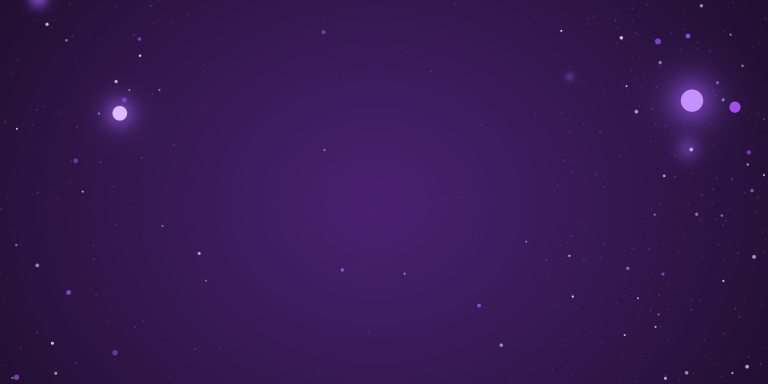
A WebGL 1 fragment shader for this background:

```glsl
precision highp float;

uniform vec2 u_resolution;

#define CORE_COLOR vec3(0.285, 0.127, 0.437)
#define EDGE_COLOR vec3(0.125, 0.057, 0.190)
#define DUST_COLOR vec3(0.46, 0.27, 0.66)
#define STAR_COLOR vec3(0.88, 0.78, 1.00)
#define BEAD_COLOR vec3(0.62, 0.31, 0.93)
#define GLOW_COLOR vec3(0.56, 0.32, 0.86)
#define CORE_CENTER vec2(0.49, 0.47)
#define DUST_CELL 0.042
#define STAR_CELL 0.080
#define BEAD_CELL 0.135

vec3 hash3(vec2 cell) {
  vec3 q = fract(cell.xyx * vec3(0.1031, 0.1030, 0.0973));
  q += dot(q, q.yxz + 33.33);
  return fract((q.xxy + q.yzz) * q.zyx);
}

// Antialiased disc coverage
float disc(vec2 p, vec2 center, float radius) {
  float pixel = 1.0 / u_resolution.y;
  return 1.0 - smoothstep(radius - 0.7 * pixel, radius + 0.7 * pixel, length(p - center));
}

float halo(vec2 p, vec2 center, float spread) {
  vec2 d = (p - center) / spread;
  return exp(-dot(d, d));
}

// Stars crowd the right side, thin out on the left and leave the middle calm
float crowding(float x) {
  float left = 1.0 - smoothstep(0.10, 0.32, x);
  float right = smoothstep(0.66, 0.84, x);
  return 0.09 + 0.50 * left + 0.85 * right;
}

// One jittered dot per occupied cell; each dot stays inside its cell
float scatter(vec2 p, float cellSize, float minRadius, float maxRadius, float density, float seed) {
  vec2 cell = floor(p / cellSize);
  vec3 place = hash3(cell + seed);
  vec3 look = hash3(cell + seed + 71.0);
  float margin = 2.0 * maxRadius / cellSize;
  vec2 center = (cell + mix(vec2(margin), vec2(1.0 - margin), place.xy)) * cellSize;
  float aspect = u_resolution.x / u_resolution.y;
  float present = step(place.z, density * crowding(center.x / aspect));
  float radius = mix(minRadius, maxRadius, look.x * look.x);
  return present * mix(0.45, 1.0, look.y) * disc(p, center, radius);
}

// Luminous disc in a soft halo
vec3 addOrb(vec3 color, vec2 p, vec2 center, float radius, vec3 tint) {
  color = mix(color, GLOW_COLOR, 0.60 * halo(p, center, radius * 1.9));
  color = mix(color, GLOW_COLOR, 0.20 * halo(p, center, radius * 3.2));
  return mix(color, tint, disc(p, center, radius));
}

void main() {
  vec2 p = gl_FragCoord.xy / u_resolution.y;
  float aspect = u_resolution.x / u_resolution.y;

  // Violet backdrop, darkening towards the sides
  vec2 offset = (p - CORE_CENTER * vec2(aspect, 1.0)) * vec2(2.0 / aspect, 1.2);
  float falloff = sqrt(dot(offset, offset) + 0.008) - 0.05;
  vec3 color = mix(CORE_COLOR, EDGE_COLOR, clamp(falloff / 1.15, 0.0, 1.0));

  // Blurred clouds
  vec2 cloud = vec2(0.896 * aspect, 0.612);
  color = mix(color, GLOW_COLOR, 0.42 * halo(p, cloud, 0.032));
  color = mix(color, GLOW_COLOR, 0.40 * halo(p, vec2(0.742 * aspect, 0.80), 0.012));
  color = mix(color, GLOW_COLOR, 0.75 * halo(p, vec2(0.05 * aspect, 1.005), 0.026));

  // Dust, beads and stars
  for (int i = 0; i < 2; i++) {
    float seed = 19.0 * float(i);
    vec2 shift = vec2(0.37, 0.61) * float(i) * DUST_CELL;
    color = mix(color, DUST_COLOR, 0.6 * scatter(p + shift, DUST_CELL, 0.0012, 0.0026, 0.32, seed + 5.0));
  }
  color = mix(color, BEAD_COLOR, scatter(p, BEAD_CELL, 0.004, 0.008, 0.30, 43.0));
  color = mix(color, STAR_COLOR, scatter(p, STAR_CELL, 0.0024, 0.0052, 0.52, 11.0));

  // Bright orbs
  color = addOrb(color, p, vec2(0.156 * aspect, 0.705), 0.019, vec3(0.86, 0.74, 1.0));
  color = addOrb(color, p, vec2(0.901 * aspect, 0.738), 0.029, vec3(0.77, 0.57, 1.0));
  color = mix(color, BEAD_COLOR, disc(p, vec2(0.957 * aspect, 0.721), 0.0145));

  gl_FragColor = vec4(color, 1.0);
}
```
